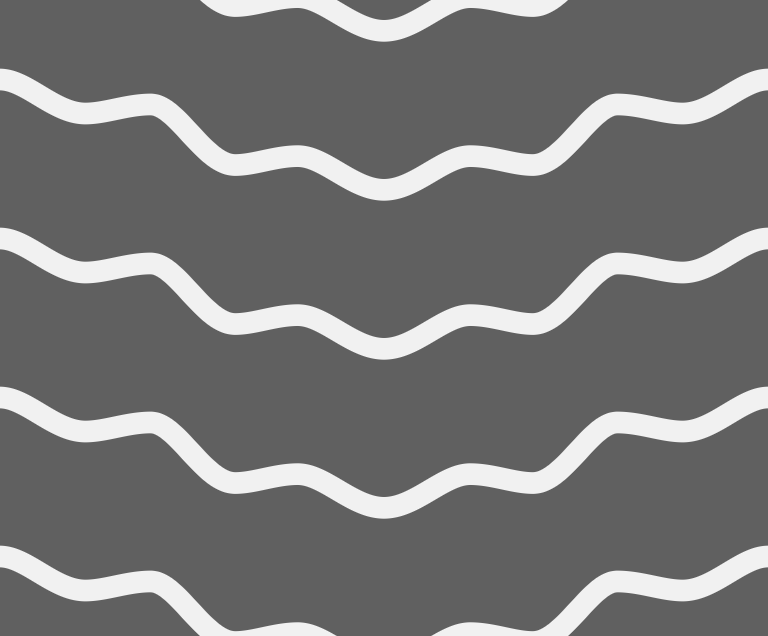
This pattern is drawn by a WebGL 1 fragment shader. Its source:

```glsl
precision highp float;
// Four stacked pale wavy ribbons on flat grey, each one mirrored swag per tile.
// The ribbon's centre line is a chain of eased steps; the stroke is the true
// distance to that line, sampled locally, so its width stays even on slopes.

uniform vec2 u_resolution;

#define ROWS 4.0                 // ribbons down the tile
#define TILE_WIDTH 4.8302        // tile width in row pitches
#define HALF_STROKE 0.0682       // half ribbon width in row pitches
#define CREST_SKEW 0.08          // makes each step start a little sooner
#define REACH 0.2                // sideways search range in row pitches
#define GROUND_COLOR vec3(0.376)
#define RIBBON_COLOR vec3(0.945)

// Eased step from 0 to 1 between two positions.
float easedStep(float start, float end, float x) {
  float t = clamp((x - start) / (end - start), 0.0, 1.0);
  t += CREST_SKEW * t * (1.0 - t);
  return t * t * (3.0 - 2.0 * t);
}

// Height of the centre line, periodic across the tile and mirrored at its middle.
float ribbonHeight(float x) {
  float m = 1.0 - abs(2.0 * fract(x / TILE_WIDTH) - 1.0);
  float drop = 0.5;
  drop += 0.214 * easedStep(0.000, 0.222, m);
  drop -= 0.057 * easedStep(0.222, 0.393, m);
  drop += 0.381 * easedStep(0.393, 0.612, m);
  drop -= 0.056 * easedStep(0.612, 0.776, m);
  drop += 0.212 * easedStep(0.776, 1.000, m);
  return -drop;
}

float segmentDistance(vec2 p, vec2 a, vec2 b) {
  vec2 ab = b - a;
  return length(p - a - ab * clamp(dot(p - a, ab) / dot(ab, ab), 0.0, 1.0));
}

// Distance to the nearest ribbon's centre line.
float ribbonDistance(vec2 p) {
  const int STEPS = 20;
  float base = ribbonHeight(p.x);
  float above = fract(p.y - base + 0.5) - 0.5;
  vec2 local = vec2(0.0, above);
  vec2 previous = vec2(-REACH, ribbonHeight(p.x - REACH) - base);
  float nearest = 1.0;
  for (int i = 1; i <= STEPS; i++) {
    float offset = REACH * (2.0 * float(i) / float(STEPS) - 1.0);
    vec2 current = vec2(offset, ribbonHeight(p.x + offset) - base);
    nearest = min(nearest, segmentDistance(local, previous, current));
    previous = current;
  }
  return nearest;
}

void main() {
  vec2 uv = gl_FragCoord.xy / u_resolution;
  vec2 p = uv * vec2(TILE_WIDTH, ROWS);
  float pixel = ROWS / u_resolution.y;

  // Stroke coverage with a one-pixel soft edge.
  float edge = ribbonDistance(p) - HALF_STROKE;
  float coverage = clamp(0.5 - edge / pixel, 0.0, 1.0);
  gl_FragColor = vec4(mix(GROUND_COLOR, RIBBON_COLOR, coverage), 1.0);
}
```
